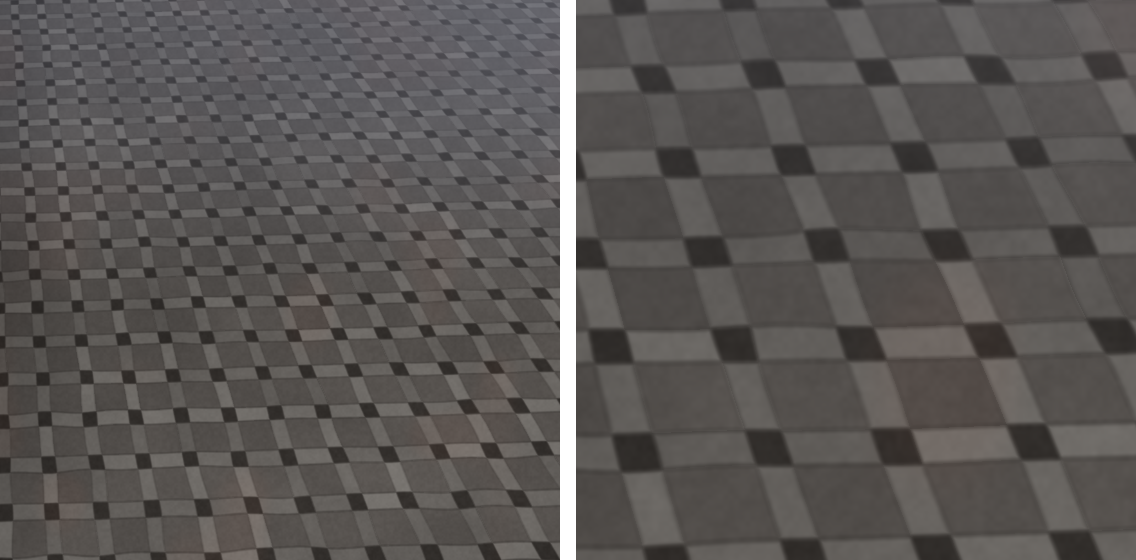
Left: the whole. Right: its middle third, enlarged.
Write a WebGL 1 fragment shader that draws this texture.

```glsl
precision highp float;
// Woven-look paving seen in perspective: grey squares framed by paler bars,
// with a small dark block at every crossing. Canvas points are projected onto
// a floor grid; joints, wear and a cool sheen at the upper right go on top.
uniform vec2 u_resolution;

float hash(vec2 p) {
  vec3 q = fract(vec3(p.xyx) * 0.1031);
  q += dot(q, q.yzx + 33.33);
  return fract((q.x + q.y) * q.z);
}

float noise(vec2 p) {
  vec2 i = floor(p), f = fract(p);
  f = f * f * (3.0 - 2.0 * f);
  return mix(mix(hash(i), hash(i + vec2(1.0, 0.0)), f.x),
             mix(hash(i + vec2(0.0, 1.0)), hash(i + 1.0), f.x), f.y);
}

// Floor coordinates: x counts columns, y counts rows away from the viewer.
// Whole numbers fall on the dark blocks.
vec2 floorGrid(vec2 p) {
  float down = 1.0 - p.y;
  down += (p.x - 0.075) * (0.022 + 0.010 * down);
  float row = (0.9154 - down) / (0.0479 + 0.0465 * down);
  float col = (p.x * (1.0 + 0.0465 * row) - 0.095 + 0.0024 * row)
            / (0.0863 + 0.00627 * p.x);
  return vec2(col, row);
}

void main() {
  vec2 p = gl_FragCoord.xy / u_resolution;
  vec2 grid = floorGrid(p);

  // Edge softness, converted from canvas units to grid units
  float soft = max(0.0021, 0.9 / min(u_resolution.x, u_resolution.y));
  float depth = 0.0479 + 0.0465 * (1.0 - p.y);
  vec2 blur = soft * vec2((1.0 + 0.0465 * grid.y) / 0.0863,
                          0.0905 / (depth * depth));

  // Slightly uneven laying
  grid += 0.07 * (vec2(noise(grid * 1.3 + 40.0), noise(grid * 1.3 + 90.0)) - 0.5);

  // Strips run along both axes; where they cross lies a dark block
  vec2 halfWidth = vec2(0.150, 0.165);
  vec2 fromStrip = abs(fract(grid + 0.5) - 0.5);
  vec2 strip = 1.0 - smoothstep(halfWidth - blur, halfWidth + blur, fromStrip);
  float crossing = strip.x * strip.y;
  float bar = strip.x + strip.y - 2.0 * crossing;

  // Every piece has its own shade
  vec2 shifted = grid + halfWidth;
  vec2 piece = 2.0 * floor(shifted) + step(2.0 * halfWidth, fract(shifted));
  float shade = hash(piece + 61.0) - 0.5;

  vec3 squareGrey = vec3(0.335, 0.318, 0.304);
  vec3 barGrey = vec3(0.423, 0.409, 0.393);
  vec3 blockDark = vec3(0.188, 0.174, 0.162);
  vec3 color = mix(squareGrey, barGrey, bar * (0.9 + 0.5 * shade));
  color = mix(color, blockDark, crossing * (0.94 + 0.12 * shade));
  color *= 1.0 + 0.09 * shade;

  // Thin joints, clearer along the rows and fading with distance
  vec2 joint = 1.0 - smoothstep(vec2(0.0), 0.018 + blur, abs(fromStrip - halfWidth));
  joint *= vec2(0.22, 0.42) * 0.06 / (0.04 + blur);
  float seam = clamp(max(joint.x, joint.y), 0.0, 0.45);
  color = mix(color, vec3(0.205, 0.192, 0.180), seam);

  // Worn, faintly reddish patches and fine grain
  float patches = noise(p * 7.0 + 5.0) * 0.6 + noise(p * 19.0) * 0.4;
  color *= 1.0 + 0.16 * (patches - 0.5);
  color += vec3(0.020, 0.004, 0.0) * smoothstep(0.55, 0.85, noise(p * 9.0 + 23.0));
  color += 0.022 * (noise(p * 150.0) - 0.5) + 0.014 * (noise(p * 310.0) - 0.5);

  // Light: dim band left of centre, dim left edge, cool sheen far right
  vec2 dim = (p - vec2(0.22, 0.46)) / vec2(0.50, 0.24);
  color *= 1.0 - 0.10 * exp(-dot(dim, dim));
  color *= 1.0 - 0.14 * (1.0 - smoothstep(0.0, 0.16, p.x));
  float sheen = smoothstep(0.35, 1.0, p.y) * (0.40 + 0.60 * p.x);
  color = mix(color, vec3(0.44, 0.45, 0.49), 0.48 * sheen);
  color += vec3(-0.006, 0.0, 0.016) * smoothstep(0.45, 1.0, p.y);

  gl_FragColor = vec4(color, 1.0);
}
```
